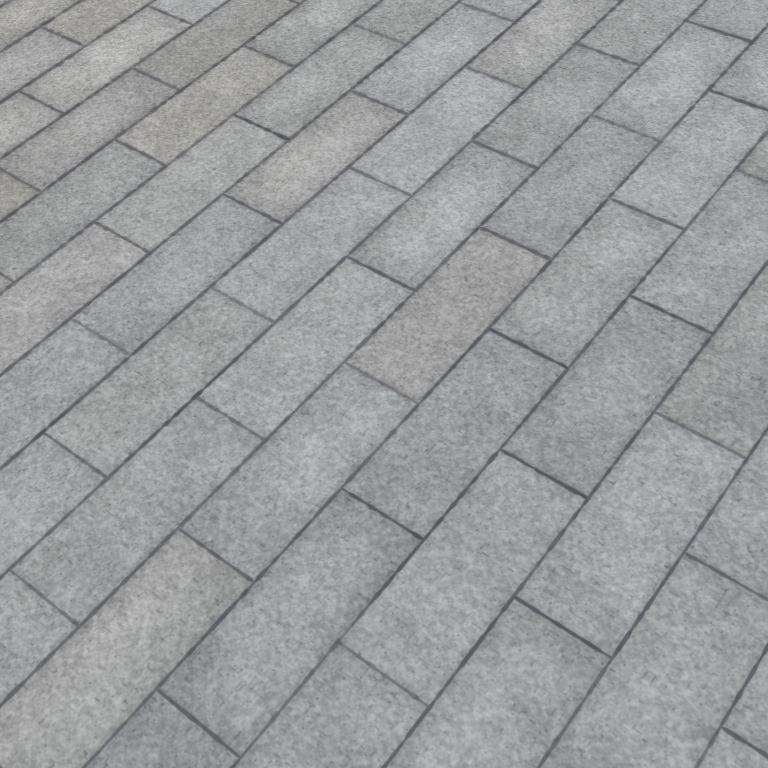
A three.js fragment shader for this texture:

```glsl
// Grey stone pavers in half-offset running bond, receding toward the top right.
// Each canvas point is projected back onto the ground plane, where strips and
// bricks repeat; joints are measured back in canvas units, grain is value noise.
varying vec2 vUv;

float hash(vec2 p) {
  vec3 q = fract(p.xyx * 0.1031);
  q += dot(q, q.yzx + 33.33);
  return fract((q.x + q.y) * q.z);
}

float noise(vec2 p) {
  vec2 cell = floor(p);
  vec2 f = fract(p);
  f = f * f * (3.0 - 2.0 * f);
  return mix(mix(hash(cell), hash(cell + vec2(1.0, 0.0)), f.x),
             mix(hash(cell + vec2(0.0, 1.0)), hash(cell + 1.0), f.x), f.y);
}

float cross2(vec2 a, vec2 b) {
  return a.x * b.y - a.y * b.x;
}

void main() {
  // Invert the perspective: ground.x counts strips, ground.y counts brick lengths
  vec2 acrossAxis = vec2(0.0935, -0.0886) + 0.0463 * vUv;
  vec2 alongAxis = vec2(0.2930, 0.3031) - 0.126 * vUv;
  vec2 offset = vUv - vec2(0.4401, 0.1641);
  float area = cross2(acrossAxis, alongAxis);
  vec2 ground = vec2(cross2(offset, alongAxis), cross2(acrossAxis, offset)) / area;
  float depth = 1.0 - 0.0463 * ground.x + 0.126 * ground.y;

  // Running bond: every other strip slides by half a brick
  float strip = floor(ground.x);
  float along = ground.y + 0.5 * mod(strip, 2.0);
  vec2 brick = vec2(strip, floor(along));
  vec2 local = vec2(ground.x - strip, fract(along));
  vec2 stone = ground * vec2(1.0, 2.8);

  // Distance to the long and short joints, with slightly chipped edges
  vec2 toEdge = min(local, 1.0 - local) * area / depth
              / vec2(length(alongAxis), length(acrossAxis));
  vec2 chipped = toEdge + 0.0022 * (noise(stone * 13.0) - 0.5);

  // Joint strength varies along long joints and from one short joint to the next
  float longJoint = 0.6 + 0.4 * noise(vec2(floor(ground.x + 0.5) * 7.3, ground.y * 3.0));
  float shortJoint = 0.45 + 0.55 * hash(vec2(strip, floor(along + 0.5)) + 41.0);
  float gap = 0.0015 / depth;
  vec2 line = (1.0 - smoothstep(gap - 0.001, gap + 0.0026, chipped))
            * vec2(longJoint, shortJoint);
  float joint = max(line.x, line.y);
  float edge = min(toEdge.x, toEdge.y);

  // Stone tone: per-brick shade, cloudy stains and a pale worn centre
  float tone = 0.605 + 0.03 * vUv.y + 0.055 * (hash(brick + 7.0) - 0.5);
  tone += 0.055 * (noise(stone * 2.3 + brick * 5.0) - 0.5);
  tone += 0.035 * (noise(stone * 6.0) - 0.5);
  float wear = hash(brick + 19.0);
  vec2 bulge = local * (1.0 - local) * 4.0;
  tone += 0.10 * wear * wear * (bulge.x * bulge.y - 0.35);
  tone -= 0.03 * (1.0 - smoothstep(0.0, 0.014 / depth, edge));

  // Fine granite grain and sparse dark flecks
  tone += 0.10 * (noise(stone * 21.0) - 0.5);
  tone += 0.09 * (noise(stone * 43.0 + 17.0) - 0.5);
  tone -= 0.07 * smoothstep(0.78, 0.95, noise(stone * 27.0 + 90.0));

  // Cool grey near the front, drifting to warmer grey at the far left
  float warmth = clamp(0.35 + 0.5 * (vUv.y - vUv.x)
               + 0.6 * (hash(brick + 63.0) - 0.5), 0.0, 1.0);
  vec3 color = tone * mix(vec3(0.985, 1.005, 1.025), vec3(1.01, 1.005, 0.985), warmth);

  vec3 jointColor = vec3(0.31, 0.31, 0.34) + 0.05 * noise(stone * 15.0);
  color = mix(color, jointColor, joint);
  gl_FragColor = vec4(color, 1.0);
}
```
